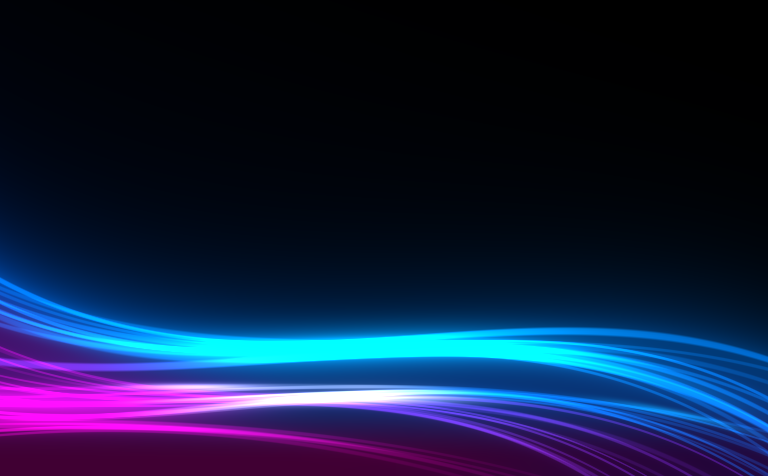
Write a WebGL 1 fragment shader that draws this background.

```glsl
precision highp float;
// Glowing cyan and magenta light strands sweeping across a dark blue night.
uniform vec2 u_resolution;

const vec3 CYAN = vec3(0.0, 0.80, 1.0);
const vec3 AZURE = vec3(0.0, 0.42, 0.80);
const vec3 MAGENTA = vec3(0.95, 0.0, 0.80);
const vec3 VIOLET = vec3(0.38, 0.16, 0.72);
const vec3 WHITE = vec3(0.95, 0.92, 1.0);

// Cubic through four heights at x = 0, 1/3, 2/3 and 1.
float curve(float x, vec4 h) {
  float a = 3.0 * x, b = a - 1.0, c = a - 2.0, d = a - 3.0;
  return dot(h, vec4(-b * c * d / 6.0, a * c * d / 2.0, -a * b * d / 2.0, a * b * c / 6.0));
}

vec4 hash4(float n) {
  return fract(sin(n * vec4(12.99, 78.23, 37.72, 53.17)) * 4375.85);
}

float bell(float x, float center, float width) {
  float d = (x - center) / width;
  return exp(-d * d);
}

// Crisp filament with a faint halo around it.
float strand(float dist, float width, float pixel) {
  float d = abs(dist);
  float core = 1.0 - smoothstep(width * 0.5, width + pixel, d);
  return core + 0.22 * exp(-d / (width * 2.5));
}

// Strands spread between two guide curves, with varied width and strength.
float ribbon(vec2 p, vec4 upper, vec4 lower, float count, float spread, float width, float seed, float pixel) {
  float sum = 0.0;
  for (int i = 0; i < 12; i++) {
    float n = float(i);
    if (n >= count) break;
    vec4 r = hash4(n + seed);
    vec4 h = mix(upper, lower, n / (count - 1.0)) + (r - 0.5) * spread;
    float swell = 0.75 + 0.35 * sin(p.x * 6.0 + r.y * 6.28);
    sum += strand(p.y - curve(p.x, h), width * (0.4 + r.x) * swell, pixel) * (0.35 + 0.65 * r.z);
  }
  return sum;
}

// Night sky, blue haze over the crest, and a violet body below it.
vec3 backdrop(vec2 p, float crest) {
  float above = max(p.y - crest, 0.0);
  vec3 sky = vec3(0.0, 0.012, 0.04) * (1.0 - smoothstep(0.5, 1.5, p.x * 0.6 + p.y));
  sky += vec3(0.0, 0.25, 0.50) * exp(-above * 10.5) * (1.0 - 0.25 * p.x);
  sky += vec3(0.0, 0.01, 0.10) * exp(-above * 5.0) * exp(-p.x * 4.0);
  vec3 floorColor = mix(vec3(0.25, 0.0, 0.20), vec3(0.13, 0.02, 0.22), smoothstep(0.4, 1.0, p.x));
  vec3 middle = mix(vec3(0.25, 0.06, 0.40), vec3(0.03, 0.19, 0.44), smoothstep(0.0, 0.4, p.x));
  vec3 body = mix(floorColor, middle, smoothstep(0.03, 0.18, p.y));
  return mix(body, sky, smoothstep(-0.10, 0.015, p.y - crest));
}

void main() {
  vec2 p = gl_FragCoord.xy / u_resolution;
  float pixel = 1.0 / u_resolution.y;
  vec4 crest = vec4(0.404, 0.280, 0.293, 0.243);
  vec3 color = backdrop(p, curve(p.x, crest));

  // Upper cyan sweep, hottest near the middle.
  float heat = bell(p.x, 0.46, 0.30);
  vec3 blue = mix(AZURE, CYAN, heat);
  float upper = ribbon(p, crest, vec4(0.315, 0.250, 0.248, 0.055), 9.0, 0.018, 0.006, 3.0, pixel);
  color += blue * upper * (0.42 + 0.15 * heat);
  float band = p.y - curve(p.x, vec4(0.325, 0.266, 0.268, 0.120));
  color += CYAN * (0.65 * bell(band, 0.0, 0.016) + 0.22 * bell(band, 0.0, 0.045)) * heat;

  // Lilac strand that turns cyan.
  float lilac = strand(p.y - curve(p.x, vec4(0.240, 0.242, 0.254, 0.100)), 0.009, pixel);
  color += mix(VIOLET, blue, smoothstep(0.05, 0.45, p.x)) * lilac * 0.6;

  // Central sweep: magenta, then white, then cyan.
  vec3 hue = mix(MAGENTA, WHITE * 0.8, smoothstep(0.12, 0.32, p.x));
  hue = mix(hue, AZURE, smoothstep(0.46, 0.66, p.x));
  float center = ribbon(p, vec4(0.180, 0.182, 0.178, 0.085), vec4(0.120, 0.148, 0.160, -0.02),
                        8.0, 0.018, 0.005, 17.0, pixel);
  color += hue * center * 0.38;
  float core = p.y - curve(p.x, vec4(0.160, 0.163, 0.160, 0.080));
  color += MAGENTA * bell(core, -0.004, 0.035) * (1.0 - smoothstep(0.05, 0.45, p.x)) * 0.65;
  color += WHITE * bell(core, -0.004, 0.011) * bell(p.x, 0.45, 0.13) * 0.85;
  color += WHITE * bell(p.y, 0.187, 0.007) * bell(p.x, 0.25, 0.08) * 0.65;
  color += CYAN * bell(p.y, curve(p.x, vec4(0.18, 0.18, 0.177, 0.08)), 0.008) * bell(p.x, 0.88, 0.09) * 0.4;

  // Violet fan falling to the lower right.
  float fan = ribbon(p, vec4(0.270, 0.165, 0.145, -0.04), vec4(0.165, 0.150, 0.070, -0.34),
                     9.0, 0.018, 0.0035, 41.0, pixel);
  vec3 fanHue = mix(MAGENTA * 0.75, VIOLET, smoothstep(0.1, 0.65, p.x));
  color += fanHue * fan * mix(0.35, 0.48, bell(p.x, 0.62, 0.16));

  // Low magenta strands fading toward the bottom edge.
  float low = ribbon(p, vec4(0.112, 0.100, 0.015, -0.18), vec4(0.087, 0.076, -0.03, -0.25),
                     4.0, 0.008, 0.005, 71.0, pixel);
  color += MAGENTA * low * 0.5 * (1.0 - 0.8 * smoothstep(0.1, 0.7, p.x));

  gl_FragColor = vec4(clamp(color, 0.0, 1.0), 1.0);
}
```
